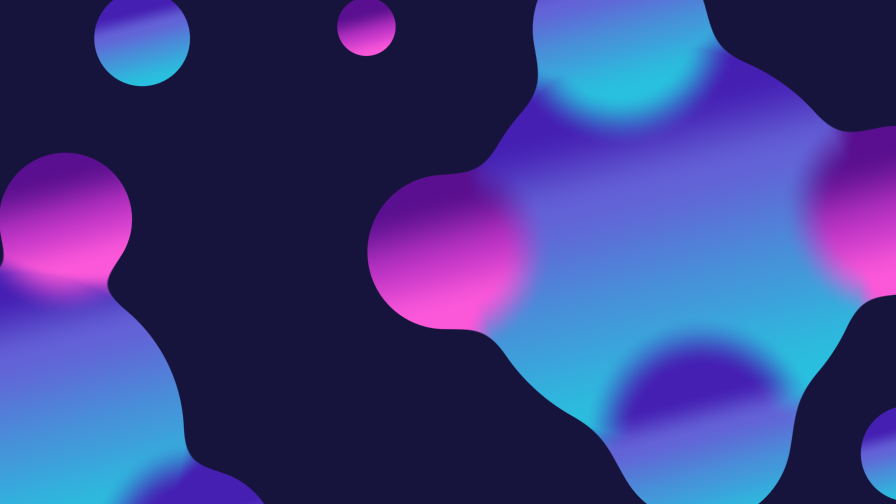
Reproduce this background procedurally as a WebGL 2 fragment shader.

```glsl
#version 300 es
precision highp float;
// Glossy gradient blobs in blue and pink, melting together on a dark navy ground.

#define FILLET 0.087              // roundness of the necks between shapes
#define BLUR 0.052                // softness of the inner colour borders
#define SPREAD 0.010              // how far a ball's colour bleeds outward
#define LIGHT vec2(0.25, -0.97)   // direction from dark to bright
#define PINKS 4                   // the first balls in the list are pink
#define NAVY vec3(0.086, 0.078, 0.235)

uniform vec2 u_resolution;
out vec4 fragColor;

// Circles: centre x, centre y, radius, gradient shift (canvas height = 1)
const vec4 BODIES[2] = vec4[2](
    vec4(1.326, 0.516, 0.391, 0.0),
    vec4(0.046, 0.139, 0.319, 0.17));

const vec4 BALLS[9] = vec4[9](
    vec4(0.882, 0.500, 0.153, 0.0),
    vec4(1.778, 0.583, 0.167, 0.0),
    vec4(0.130, 0.565, 0.132, 0.0),
    vec4(0.727, 0.947, 0.058, -0.2),
    vec4(1.231, 0.942, 0.174, 0.15),
    vec4(1.394, 0.137, 0.176, -0.25),
    vec4(0.394, -0.088, 0.157, -0.25),
    vec4(0.282, 0.924, 0.095, -0.1),
    vec4(1.803, 0.100, 0.095, -0.1));

float circleDist(vec2 p, vec4 c) {
    return length(p - c.xy) - c.z;
}

// Polynomial smooth union
float smoothUnion(float a, float b) {
    float h = max(FILLET - abs(a - b), 0.0);
    return min(a, b) - h * h / (4.0 * FILLET);
}

// Position along the light direction, about -1 to 1 across the circle
float shade(vec2 p, vec4 c) {
    return dot(p - c.xy, LIGHT) / c.z + c.w;
}

vec3 blueRamp(float t) {
    vec3 col = mix(vec3(0.27, 0.12, 0.70), vec3(0.39, 0.38, 0.84), smoothstep(-0.72, -0.28, t));
    col = mix(col, vec3(0.29, 0.55, 0.85), smoothstep(-0.35, 0.25, t));
    return mix(col, vec3(0.16, 0.75, 0.87), smoothstep(0.05, 0.85, t));
}

vec3 pinkRamp(float t) {
    vec3 col = mix(vec3(0.35, 0.06, 0.56), vec3(0.76, 0.21, 0.78), smoothstep(-0.75, 0.2, t));
    return mix(col, vec3(0.98, 0.34, 0.85), smoothstep(0.0, 0.75, t));
}

void main() {
    vec2 p = gl_FragCoord.xy / u_resolution.y;
    float pixel = 0.75 / u_resolution.y;

    // Large bodies: the nearer one sets the base colour
    float d0 = circleDist(p, BODIES[0]);
    float d1 = circleDist(p, BODIES[1]);
    float bodyDist = min(d0, d1);
    vec3 color = blueRamp(d0 < d1 ? shade(p, BODIES[0]) : shade(p, BODIES[1]));

    // Balls: joined to the outline, blurred only where they overlap a body
    float outline = bodyDist;
    float outside = clamp(bodyDist, 0.0, 2.0 * BLUR);
    for (int i = 0; i < 9; i++) {
        float d = circleDist(p, BALLS[i]);
        float t = shade(p, BALLS[i]);
        vec3 ballColor = i < PINKS ? pinkRamp(t) : blueRamp(t);
        float cover = 1.0 - smoothstep(-BLUR, BLUR, d - outside - SPREAD);
        color = mix(color, ballColor, cover);
        outline = smoothUnion(outline, d);
    }

    // Crisp antialiased silhouette over the ground
    float ground = smoothstep(-pixel, pixel, outline);
    fragColor = vec4(mix(color, NAVY, ground), 1.0);
}
```
